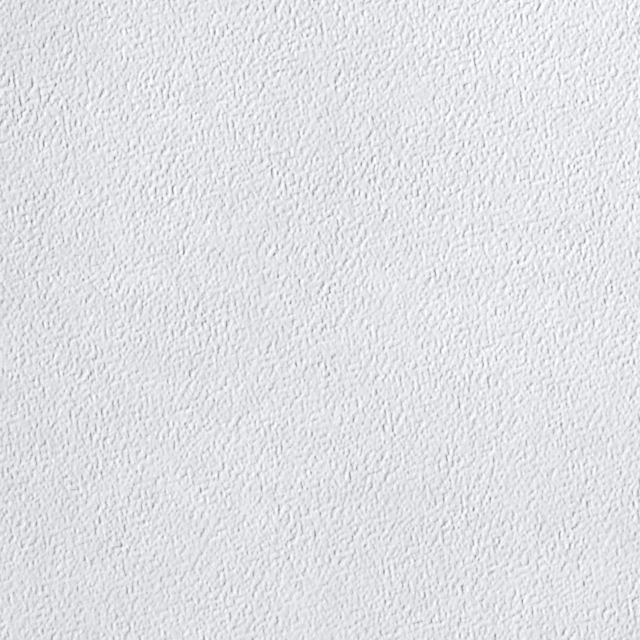
A Shadertoy shader for this texture:

```glsl
// Fine white stucco wall: short upright grains from turned layers of gradient
// noise, lit from the left by differencing the height along the light.
// Wider noise breaks up the relief and varies the overall illumination.

vec2 hash22(vec2 p) {
    vec3 q = fract(p.xyx * vec3(0.1031, 0.1030, 0.0973));
    q += dot(q, q.yzx + 33.33);
    return fract((q.xx + q.yz) * q.zy);
}

float cornerSlope(vec2 cell, vec2 offset) {
    return dot(hash22(cell) * 2.0 - 1.0, offset);
}

float gradientNoise(vec2 p) {
    vec2 cell = floor(p);
    vec2 f = fract(p);
    vec2 blend = f * f * f * (f * (f * 6.0 - 15.0) + 10.0);
    float bottom = mix(cornerSlope(cell, f),
                       cornerSlope(cell + vec2(1, 0), f - vec2(1, 0)), blend.x);
    float top = mix(cornerSlope(cell + vec2(0, 1), f - vec2(0, 1)),
                    cornerSlope(cell + vec2(1, 1), f - vec2(1, 1)), blend.x);
    return mix(bottom, top, blend.y);
}

// Plaster height: layers turned off the axes so no rows show
float plasterHeight(vec2 uv) {
    vec2 p = mat2(0.82, 0.57, -0.57, 0.82) * (uv * vec2(158.0, 124.0)) + 200.0;
    vec2 fine = mat2(0.92, -0.39, 0.39, 0.92) * p * 1.7;
    float grain = gradientNoise(p) + 0.3 * gradientNoise(fine + 71.3)
                + 0.25 * gradientNoise(p * 0.57 + 19.1);
    return smoothstep(-0.54, 0.36, grain);
}

void mainImage(out vec4 fragColor, in vec2 fragCoord) {
    vec2 uv = fragCoord / iResolution.xy;

    // Relief shading: positive on slopes that face the light
    vec2 lightStep = 0.0016 * vec2(-0.93, 0.37);
    float relief = plasterHeight(uv - lightStep) - plasterHeight(uv + lightStep);

    // Relief is deeper toward the top and in uneven patches
    relief *= 1.0 + 0.15 * uv.y + 0.35 * gradientNoise(uv * 9.0 + 5.0)
            + 0.6 * gradientNoise(uv * 52.0 + 40.0);

    // Gentle highlights, and shadows that deepen into sparse dark flecks
    float shadow = max(-relief, 0.0);
    float tone = 0.895 + 0.105 * max(relief, 0.0) - shadow * (0.11 + 0.14 * shadow);

    // Broad illumination, brightest at the upper right, with faint mottling
    tone += 0.036 * (uv.x * uv.y - 0.25) + 0.022 * gradientNoise(uv * 3.0 + 12.0);
    tone += 0.022 * gradientNoise(uv * 24.0 + 63.0);
    tone -= 0.014 * smoothstep(0.3, 0.0, uv.x);

    // Cool white paint
    vec3 colour = tone + vec3(-0.007, -0.001, 0.010);
    fragColor = vec4(clamp(colour, 0.0, 1.0), 1.0);
}
```
